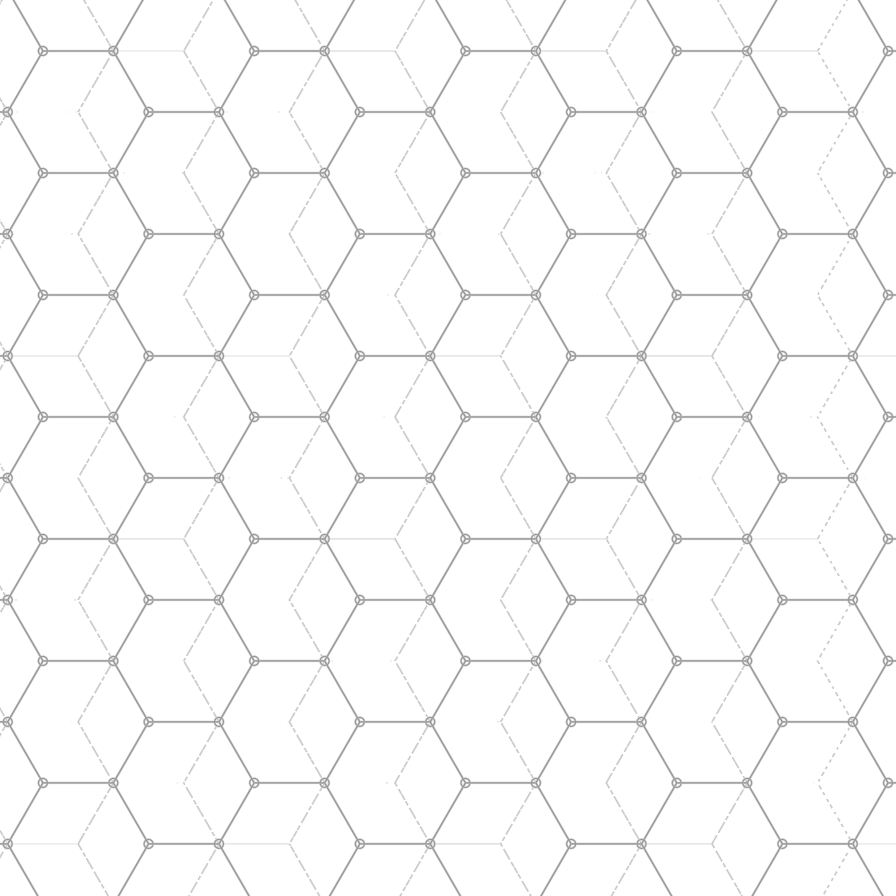
Write a WebGL 1 fragment shader that draws this pattern.

```glsl
precision highp float;

uniform vec2 u_resolution;

// Offset to the nearest point of a rectangular lattice
vec2 wrapCell(vec2 p) {
  vec2 period = vec2(3.0, sqrt(3.0));
  return p - period * floor(p / period + 0.5);
}

// Offset to the nearest hexagon centre, in units of the side length
vec2 hexLocal(vec2 p) {
  vec2 a = wrapCell(p);
  vec2 b = wrapCell(p - vec2(1.5, 0.8660254));
  return dot(a, a) < dot(b, b) ? a : b;
}

float stroke(float dist, float halfWidth, float pixel) {
  return 1.0 - smoothstep(-pixel, pixel, dist - halfWidth);
}

// Distance to a unit segment from the origin (x) and position along it (y)
vec2 spoke(vec2 p, vec2 dir) {
  float along = clamp(dot(p, dir), 0.0, 1.0);
  return vec2(length(p - dir * along), along);
}

// Irregular dashes from layered sines
float dashes(float along, float phase, float gap) {
  float wave = sin(along * 60.0 + phase) + 0.5 * sin(along * 23.0 + phase * 2.3);
  return smoothstep(gap - 0.25, gap + 0.25, wave);
}

void main() {
  float side = 0.0786;
  float pixel = 1.0 / (min(u_resolution.x, u_resolution.y) * side);
  vec2 uv = gl_FragCoord.xy / min(u_resolution.x, u_resolution.y);
  vec2 p = (uv - vec2(0.0872, 0.875)) / side;

  vec2 local = hexLocal(p);
  vec2 cell = floor((p - local) / vec2(1.5, 0.8660254) + 0.5);
  vec2 q = abs(local);
  float phase = 2.4 * cell.x + 1.7 * cell.y;

  // Hexagon outline
  float edge = 0.8660254 - max(q.y, q.x * 0.8660254 + q.y * 0.5);
  float ink = 0.43 * stroke(edge, 0.0124, pixel);

  // Small rings on the corners
  float corner = min(length(q - vec2(1.0, 0.0)), length(q - vec2(0.5, 0.8660254)));
  ink = max(ink, 0.43 * stroke(abs(corner - 0.063), 0.011, pixel));

  // Broken diagonal spokes, sparser in the last column
  vec2 diagonal = spoke(vec2(local.x, q.y), vec2(0.5, 0.8660254));
  float gap = mix(-0.75, 0.05, step(6.5, cell.x));
  float broken = dashes(diagonal.y, phase + sign(local.y), gap);
  ink = max(ink, 0.25 * broken * stroke(diagonal.x, 0.010, pixel));

  // Faint level spokes: whole in two rows of eight, worn to specks elsewhere
  vec2 level = spoke(local, vec2(-1.0, 0.0));
  float stripe = mod(1.0 - cell.y, 8.0);
  float whole = max(1.0 - step(0.5, stripe), 1.0 - step(0.5, abs(stripe - 5.0)));
  float ends = smoothstep(0.28, 0.4, abs(level.y - 0.5));
  float specks = ends * dashes(level.y, phase, 0.9) * (0.5 + 0.5 * sin(phase * 3.1));
  float strength = mix(0.16 * specks, 0.13 + 0.03 * sin(phase), whole);
  ink = max(ink, strength * stroke(level.x, 0.009, pixel));

  gl_FragColor = vec4(vec3(1.0 - ink), 1.0);
}
```
